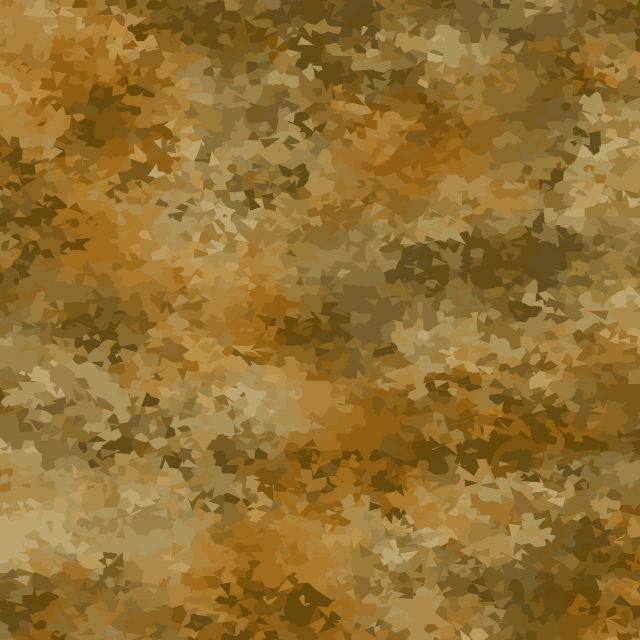
Give the GLSL for this texture, as a WebGL 2 fragment shader.

```glsl
#version 300 es
precision highp float;
// Weathered ochre mosaic: flat jagged flakes and pointed slivers, tinted by gradient noise.

uniform vec2 u_resolution;
out vec4 fragColor;

// Layout: straight-edged shards join into larger jagged flakes, with slivers on top
const vec2 SHARD_COUNT = vec2(60.0, 74.0);  // across and up the canvas
const vec2 FLAKE_COUNT = vec2(39.0, 54.0);
const vec2 SLIVER_COUNT = vec2(40.0, 50.0);
const float SLIVER_SHARE = 0.7;
const float SLIVER_STRAY = 0.9;             // how far slivers and shards stray
const float SHARD_STRAY = 0.6;              // between flakes
const float JITTER = 0.98;
const float EDGE_SOFTNESS = 0.55;           // in pixels of the current size

// Patches of tone and warmth
const vec2 TONE_SCALE = vec2(3.2, 5.0);
const vec2 WARMTH_SCALE = vec2(2.7, 4.3);
const vec2 CALM_SCALE = vec2(4.0, 5.5);
const float TONE_MEAN = 0.51;
const float TONE_CONTRAST = 1.02;
const float WARMTH_MEAN = 0.42;
const float WARMTH_CONTRAST = 1.10;
const float TONE_GRAIN = 0.92;              // random offsets of single flakes
const float WARMTH_GRAIN = 0.65;
const float LIGHT_FADE = 0.22;              // lighter flakes lose warmth
const float LIGHT_KNEE = 0.78;              // tones above it are compressed
const float TONE_STEPS = 5.0;
const float WARMTH_STEPS = 3.0;
const int OCTAVES = 5;
const float GAIN = 0.62;

// Colour ramps from dark to light
const vec3 MUTED_DARK = vec3(0.39, 0.31, 0.13);
const vec3 MUTED_MID = vec3(0.57, 0.47, 0.25);
const vec3 MUTED_LIGHT = vec3(0.73, 0.64, 0.43);
const vec3 WARM_DARK = vec3(0.41, 0.29, 0.05);
const vec3 WARM_MID = vec3(0.61, 0.40, 0.08);
const vec3 WARM_LIGHT = vec3(0.72, 0.53, 0.22);

// Two random values in 0..1 for an integer lattice point
vec2 hash2(vec2 cell) {
    uvec2 v = uvec2(ivec2(cell)) * 1664525u + 1013904223u;
    v.x += v.y * 1664525u;
    v.y += v.x * 1664525u;
    v ^= v >> 16u;
    v.x += v.y * 1664525u;
    v.y += v.x * 1664525u;
    v ^= v >> 16u;
    return vec2(v & 0xffffu) / 65535.0;
}

vec2 direction(float turn) { return vec2(cos(6.28319 * turn), sin(6.28319 * turn)); }

float cornerSlope(vec2 corner, vec2 offset) { return dot(direction(hash2(corner).x), offset); }

float gradientNoise(vec2 p) {
    vec2 i = floor(p), f = fract(p), e = vec2(1.0, 0.0);
    vec2 u = f * f * f * (f * (f * 6.0 - 15.0) + 10.0);
    float low = mix(cornerSlope(i, f), cornerSlope(i + e, f - e), u.x);
    float high = mix(cornerSlope(i + e.yx, f - e.yx), cornerSlope(i + 1.0, f - 1.0), u.x);
    return mix(low, high, u.y);
}

float fbm(vec2 p) {
    float sum = 0.0, amplitude = 1.0;
    for (int i = 0; i < OCTAVES; i++) {
        sum += amplitude * gradientNoise(p);
        p = p * 2.03 + vec2(17.3, 9.7);
        amplitude *= GAIN;
    }
    return sum;
}

float quantize(float x, float steps) { return floor(clamp(x, 0.0, 1.0) * steps + 0.5) / steps; }

vec3 ramp(vec3 dark, vec3 mid, vec3 light, float t) {
    return t < 0.5 ? mix(dark, mid, t * 2.0) : mix(mid, light, t * 2.0 - 1.0);
}

vec2 seedOf(vec2 cell) { return cell + 0.5 + JITTER * (hash2(cell) - 0.5); }

// Cells of the nearest (xy) and second nearest (zw) seed points
vec4 nearestCells(vec2 p) {
    float d1 = 1e3, d2 = 1e3;
    vec4 cells = vec4(0.0);
    for (int i = 0; i < 25; i++) {
        vec2 cell = floor(p) + vec2(i % 5 - 2, i / 5 - 2);
        vec2 offset = seedOf(cell) - p;
        float d = dot(offset, offset);
        if (d < d1) { d2 = d1; d1 = d; cells = vec4(cell, cells.xy); }
        else if (d < d2) { d2 = d; cells.zw = cell; }
    }
    return cells;
}

// Flat colour of the flake under a canvas position, moved by a stray in flake units
vec3 flakeColor(vec2 position, vec2 stray) {
    vec2 flake = nearestCells(position * FLAKE_COUNT + stray).xy;
    vec2 p = seedOf(flake) / FLAKE_COUNT;
    float busy = mix(0.2, 1.0, smoothstep(-0.25, 0.2, gradientNoise(p * CALM_SCALE + 61.4)));
    vec2 grain = busy * (hash2(flake + 301.0) - 0.5);
    float tone = TONE_MEAN + TONE_CONTRAST * fbm(p * TONE_SCALE + 23.6) + TONE_GRAIN * grain.x;
    tone -= 0.5 * max(tone - LIGHT_KNEE, 0.0);
    float warmth = WARMTH_MEAN + WARMTH_CONTRAST * fbm(p * WARMTH_SCALE + 87.2);
    warmth += WARMTH_GRAIN * grain.y - LIGHT_FADE * (tone - 0.5);
    tone = quantize(tone, TONE_STEPS);
    return mix(ramp(MUTED_DARK, MUTED_MID, MUTED_LIGHT, tone),
               ramp(WARM_DARK, WARM_MID, WARM_LIGHT, tone), quantize(warmth, WARMTH_STEPS));
}

vec3 shardColor(vec2 shard) {
    return flakeColor(seedOf(shard) / SHARD_COUNT, SHARD_STRAY * (hash2(shard + 509.0) * 2.0 - 1.0));
}

// Signed distance to a long triangle of random turn and size
float sliver(vec2 p, vec2 shape) {
    vec2 axis = direction(shape.x);
    p = vec2(dot(p, axis), abs(dot(p, vec2(-axis.y, axis.x))));
    float size = mix(0.22, 0.42, shape.y);
    return max(-p.x - size, dot(p - vec2(2.0 * size, 0.0), vec2(0.316, 0.949)));
}

void main() {
    vec2 uv = gl_FragCoord.xy / u_resolution;

    // Shards, blended across their shared straight edge
    vec2 p = uv * SHARD_COUNT;
    vec4 shards = nearestCells(p);
    vec2 a = seedOf(shards.xy), b = seedOf(shards.zw);
    float edge = dot(0.5 * (a + b) - p, b - a) / max(length(b - a), 1e-4);
    float blend = 0.5 - 0.5 * smoothstep(0.0, EDGE_SOFTNESS * SHARD_COUNT.y / u_resolution.y, edge);
    vec3 color = mix(shardColor(shards.xy), shardColor(shards.zw), blend);

    // Slivers that carry the colour of a flake close by
    p = uv * SLIVER_COUNT;
    float soft = EDGE_SOFTNESS * SLIVER_COUNT.y / u_resolution.y;
    for (int i = 0; i < 9; i++) {
        vec2 cell = floor(p) + vec2(i % 3 - 1, i / 3 - 1);
        if (hash2(cell + 907.0).x > SLIVER_SHARE) continue;
        float cover = 1.0 - smoothstep(-soft, soft, sliver(p - seedOf(cell), hash2(cell + 733.0)));
        if (cover <= 0.0) continue;
        vec2 stray = SLIVER_STRAY * direction(hash2(cell + 907.0).y);
        color = mix(color, flakeColor(seedOf(cell) / SLIVER_COUNT, stray), cover);
    }
    fragColor = vec4(color, 1.0);
}
```
